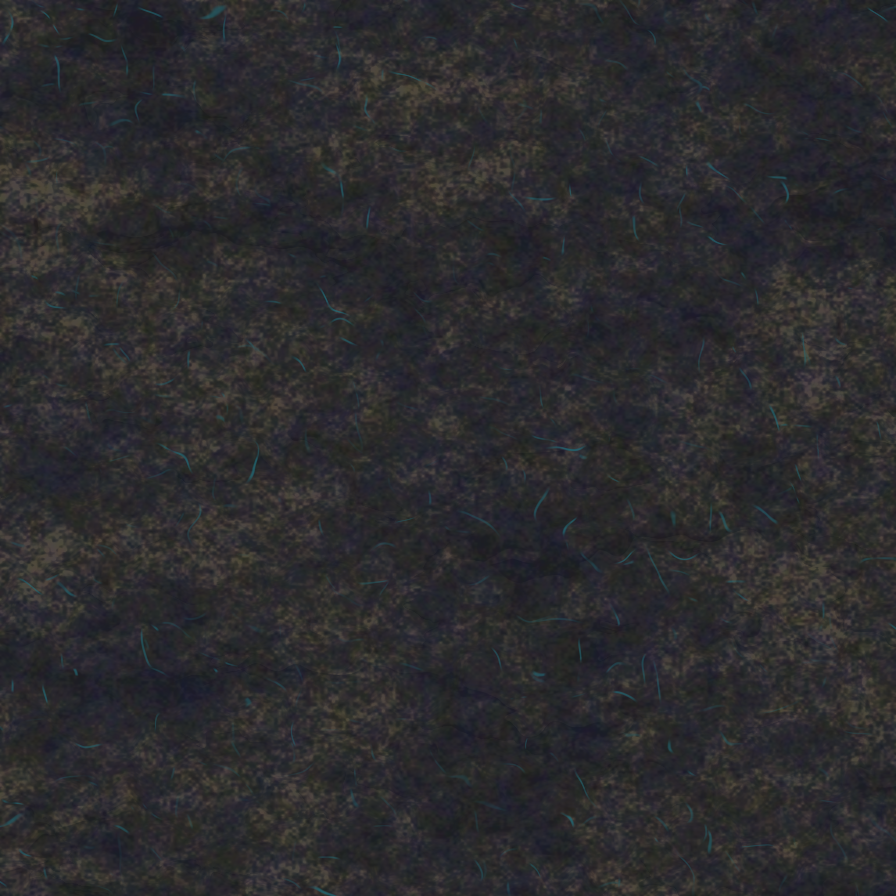
Give the GLSL for this texture, as a Shadertoy shader.

```glsl
// Dark weathered stone with earthy patches, shadowed ledges and fine teal threads.

const vec3 NIGHT = vec3(0.112, 0.114, 0.138);
const vec3 SLATE = vec3(0.160, 0.160, 0.172);
const vec3 EARTH = vec3(0.212, 0.201, 0.200);
const vec3 TAN = vec3(0.305, 0.280, 0.252);
const vec3 TEAL = vec3(0.130, 0.420, 0.470);
const vec3 BLUE_SHIFT = vec3(-0.022, -0.012, 0.060);
const vec3 PLUM_SHIFT = vec3(0.026, -0.018, 0.018);
const vec2 PATCH_SCALE = vec2(5.5, 8.0);
const vec2 MOTTLE_SCALE = vec2(24.0, 38.0);
const vec2 GRAIN_SCALE = vec2(165.0, 215.0);
const float PATCH_GAIN = 0.82;
const float MOTTLE_GAIN = 0.85;
const float GRAIN_GAIN = 0.50;
const float LEDGE_DEPTH = 0.30;
const float THREAD_WIDTH = 0.0011;

float hash(vec2 p) {
    vec3 q = fract(p.xyx * 0.1031);
    q += dot(q, q.yzx + 33.33);
    return fract((q.x + q.y) * q.z);
}

vec2 hash2(vec2 p) {
    return vec2(hash(p), hash(p + 71.7));
}

float noise(vec2 p) {
    vec2 i = floor(p), f = fract(p);
    f = f * f * (3.0 - 2.0 * f);
    return mix(mix(hash(i), hash(i + vec2(1, 0)), f.x),
               mix(hash(i + vec2(0, 1)), hash(i + vec2(1, 1)), f.x), f.y);
}

float fbm(vec2 p) {
    float sum = 0.0, weight = 0.5, total = 0.0;
    for (int i = 0; i < 5; i++) {
        sum += weight * noise(p);
        total += weight;
        weight *= 0.60;
        p = 2.0 * p + 17.3;
    }
    return sum / total;
}

// Distance to the nearest scattered point
float cellular(vec2 p) {
    vec2 cell = floor(p);
    float nearest = 2.0;
    for (int y = -1; y <= 1; y++)
    for (int x = -1; x <= 1; x++) {
        vec2 id = cell + vec2(x, y);
        nearest = min(nearest, length(id + hash2(id) - p));
    }
    return nearest;
}

// Short bowed hairlines, one at most per cell
float threads(vec2 p, float scale, float density, float seed) {
    float width = max(THREAD_WIDTH, 0.5 / iResolution.y) * scale;
    vec2 g = p * scale, cell = floor(g);
    float cover = 0.0;
    for (int y = -1; y <= 1; y++)
    for (int x = -1; x <= 1; x++) {
        vec2 id = cell + vec2(x, y);
        vec2 key = id + seed;
        if (hash(key + 5.1) > density) continue;
        float angle = -0.75 + 2.2 * (hash(key + 9.4) - 0.5);
        float reach = mix(0.15, 0.50, hash(key + 13.8));
        float bow = 1.4 * (hash(key + 21.2) - 0.5);
        vec2 q = g - id - hash2(key);
        q = vec2(cos(angle) * q.x + sin(angle) * q.y,
                 cos(angle) * q.y - sin(angle) * q.x);
        float d = abs(q.y + bow * q.x * q.x) / sqrt(1.0 + 4.0 * bow * bow * q.x * q.x);
        float taper = 1.0 - smoothstep(0.4 * reach, reach, abs(q.x));
        float strength = mix(0.3, 1.0, hash(key + 31.5));
        cover = max(cover, strength * taper * (1.0 - smoothstep(0.2 * width, 1.8 * width, d)));
    }
    return cover;
}

// Broken contour with a soft shadow on its lower side
float ledge(vec2 p, vec2 scale, float seed) {
    float height = fbm(p * scale + seed) - 0.5;
    float shade = smoothstep(-0.006, 0.006, height) * exp(-24.0 * max(height, 0.0));
    return shade * smoothstep(0.42, 0.66, noise(p * scale * 1.7 + seed * 2.0));
}

void mainImage(out vec4 fragColor, in vec2 fragCoord) {
    vec2 uv = fragCoord / iResolution.y;
    vec2 warp = vec2(noise(uv * 42.0), noise(uv * 42.0 + 40.0)) - 0.5;
    vec2 p = uv + 0.014 * warp;

    // Stone relief
    float patches = fbm(p * PATCH_SCALE + 3.0) - 0.5;
    float mottle = fbm(p * MOTTLE_SCALE + 11.0) - 0.5;
    float grit = noise(uv * vec2(250.0, 290.0)) + 0.7 * noise(uv * vec2(110.0, 150.0) + 25.0) - 0.85;
    float grain = 0.5 * (0.5 - cellular(p * GRAIN_SCALE)) + grit;
    float tone = 0.46 + PATCH_GAIN * patches + MOTTLE_GAIN * mottle;
    tone += GRAIN_GAIN * grain * (0.7 + 0.6 * smoothstep(0.3, 0.7, tone));
    float shadow = max(ledge(p, vec2(3.0, 6.5), 7.0), 0.8 * ledge(p, vec2(7.0, 14.0), 29.0));
    tone -= LEDGE_DEPTH * shadow;

    // Mineral colours
    vec3 color = mix(NIGHT, SLATE, smoothstep(-0.08, 0.48, tone));
    color = mix(color, EARTH, smoothstep(0.40, 0.74, tone));
    color = mix(color, TAN, smoothstep(0.66, 1.10, tone));
    float blueness = fbm(p * 48.0 + 60.0) - 0.48 - 0.3 * patches;
    color += BLUE_SHIFT * blueness * 1.5;
    color += PLUM_SHIFT * (noise(uv * 130.0 + 80.0) - 0.5);

    // Teal threads in loose groups
    float groups = smoothstep(0.25, 0.60, noise(uv * 8.0 + 50.0));
    float breaks = smoothstep(0.15, 0.55, noise(uv * 85.0 + 90.0));
    float thread = max(threads(p, 14.0, 0.50, 0.0), 0.85 * threads(p, 24.0, 0.50, 130.0));
    color = mix(color, TEAL, 0.78 * thread * breaks * mix(0.35, 1.0, groups));
    fragColor = vec4(color, 1.0);
}
```
